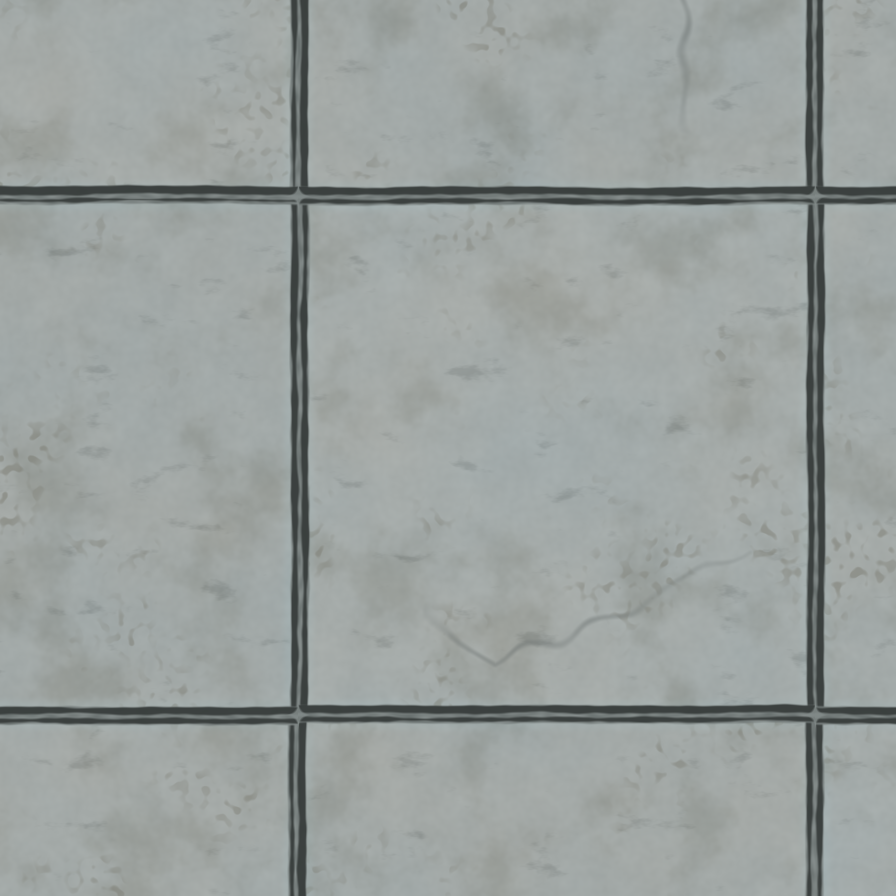
Write a Shadertoy shader that draws this texture.

```glsl
// Square stone tiles with recessed, worn grout joints, seen from straight above.
// Layered gradient noise, shifted per tile, mottles the glaze; each joint has two
// ragged dark crevices around a grey ridge, and warped segments form fine cracks.

#define PITCH vec2(0.577, 0.579)
#define ORIGIN vec2(0.333, 0.202)
#define JOINT_HALF 0.0100
#define CREVICE_OFFSET 0.0058
#define CREVICE_HALF 0.0034
#define TILE_COLOR vec3(0.640, 0.666, 0.660)
#define STAIN_COLOR vec3(0.593, 0.615, 0.600)
#define PIT_COLOR vec3(0.485, 0.485, 0.445)
#define RIDGE_COLOR vec3(0.470, 0.500, 0.495)
#define CREVICE_COLOR vec3(0.215, 0.235, 0.230)
#define PIT_AMOUNT 0.50
#define CRACK_AMOUNT 0.55

// Integer hash of a lattice cell, 0 to 1
float hash(vec2 cell) {
    uvec2 u = uvec2(ivec2(floor(cell))) * uvec2(1597u, 3571u);
    uint h = (u.x ^ (u.y << 7)) * 747797u + 28913u;
    h = ((h >> 15) ^ h) * 277803u;
    h = ((h >> 13) ^ h) * 62089u;
    h ^= h >> 16;
    return float(h & 65535u) / 65535.0;
}

float cornerSlope(vec2 cell, vec2 offset) {
    float angle = 6.28318 * hash(cell);
    return dot(vec2(cos(angle), sin(angle)), offset);
}

// Gradient noise, about -0.7 to 0.7
float noise(vec2 p) {
    vec2 i = floor(p), f = p - i;
    vec2 w = f * f * f * (f * (f * 6.0 - 15.0) + 10.0);
    vec2 e = vec2(1.0, 0.0);
    return mix(mix(cornerSlope(i, f), cornerSlope(i + e, f - e), w.x),
               mix(cornerSlope(i + e.yx, f - e.yx), cornerSlope(i + 1.0, f - 1.0), w.x), w.y);
}

float fbm(vec2 p) {
    float sum = 0.0, amplitude = 0.6;
    for (int octave = 0; octave < 5; octave++) {
        sum += amplitude * noise(p);
        p = mat2(1.6, 1.2, -1.2, 1.6) * p + 5.3;
        amplitude *= 0.55;
    }
    return sum;
}

// Soft band of a given half width
float band(float distance, float halfWidth, float soft) {
    return 1.0 - smoothstep(halfWidth - soft, halfWidth + soft, abs(distance));
}

// Wavering crack from a to b that fades towards its end
float crack(vec2 p, vec2 a, vec2 b, float halfWidth) {
    vec2 d = b - a;
    vec2 warped = p + 0.030 * vec2(noise(p * 15.0), noise(p * 15.0 + 31.0));
    float t = clamp(dot(warped - a, d) / dot(d, d), 0.0, 1.0);
    float fade = (1.0 - 0.7 * t) * (0.75 + 0.6 * noise(p * 24.0));
    return fade * (1.0 - smoothstep(0.0, halfWidth, length(warped - a - d * t)));
}

// Glazed face: clouds, stains, speckled pits and streaks
vec3 tileFace(vec2 p, vec2 id) {
    vec2 q = p + 17.0 * id;
    float cloud = fbm(q * 5.0);
    float stain = smoothstep(-0.05, 0.45, fbm(q * 10.0 + 3.0) + 0.5 * cloud);
    vec3 color = mix(TILE_COLOR, STAIN_COLOR, stain);
    color += 0.028 * fbm(q * 24.0) + 0.012 * noise(q * 110.0);
    color += vec3(0.025, 0.004, -0.012) * fbm(q * 4.0 + 40.0);
    float patches = smoothstep(0.06, 0.38, fbm(q * 6.5 + 11.0));
    float pits = smoothstep(0.08, 0.38, noise(q * 85.0) + 0.4 * noise(q * 37.0));
    color = mix(color, PIT_COLOR, PIT_AMOUNT * pits * patches);
    float streaks = smoothstep(0.22, 0.5, fbm(q * vec2(14.0, 30.0) + 23.0));
    color -= 0.07 * streaks;
    return color + 0.016 * (hash(id + 50.0) - 0.5);
}

// Joint section: rgb is the grout, alpha its coverage
vec4 joint(float across, float along, vec2 segment, float soft) {
    float seed = 19.0 * hash(segment);
    across += 0.003 * (hash(segment + 70.0) - 0.5) + 0.0020 * noise(vec2(along * 11.0, seed));
    float ragged = 0.0012 * noise(vec2(along * 45.0, seed + 4.0));
    float cover = band(across, JOINT_HALF + ragged, soft);
    float tilt = 0.0020 * hash(segment + 90.0);
    float dark = 0.0;
    for (float side = -1.0; side < 2.0; side += 2.0) {
        float wear = noise(vec2(along * 16.0, seed + side * 7.0)) + 0.5 * noise(vec2(along * 52.0, seed + side));
        float halfWidth = CREVICE_HALF + side * tilt + 0.0026 * wear;
        dark = max(dark, band(across - side * CREVICE_OFFSET, halfWidth, soft));
    }
    vec3 ridge = RIDGE_COLOR + 0.10 * noise(vec2(along * 60.0, across * 180.0 + seed));
    return vec4(mix(ridge, CREVICE_COLOR, 0.94 * dark), cover);
}

void mainImage(out vec4 fragColor, in vec2 fragCoord) {
    vec2 p = fragCoord / iResolution.xy;
    float soft = max(0.0017, 0.8 / iResolution.y);
    vec2 grid = (p - ORIGIN) / PITCH;
    vec2 id = floor(grid), line = floor(grid + 0.5);
    vec2 across = (grid - line) * PITCH;
    vec3 color = tileFace(p, id);

    // Cracks in the glaze
    float cracks = crack(p, vec2(0.547, 0.257), vec2(0.840, 0.382), 0.0055);
    cracks = max(cracks, crack(p, vec2(0.547, 0.257), vec2(0.480, 0.325), 0.0060));
    cracks = max(cracks, crack(p, vec2(0.762, 1.010), vec2(0.765, 0.860), 0.0060));
    color = mix(color, RIDGE_COLOR * 0.85, CRACK_AMOUNT * cracks);

    // Pale bevel, then both joint directions
    float edge = min(abs(across.x), abs(across.y));
    color += vec3(0.005, 0.018, 0.022) * band(edge, 0.016, 0.006);
    vec4 vertical = joint(across.x, p.y, vec2(line.x, id.y), soft);
    vec4 horizontal = joint(across.y, p.x, vec2(line.y + 30.0, id.x), soft);
    color = mix(color, vertical.rgb, vertical.a);
    color = mix(color, horizontal.rgb, horizontal.a);

    // Grout bridging the crossings
    float star = sqrt(abs(across.x)) + sqrt(abs(across.y));
    color = mix(color, RIDGE_COLOR * 1.08, 0.85 * band(star, 0.125, 0.02));
    fragColor = vec4(clamp(color, 0.0, 1.0), 1.0);
}
```
